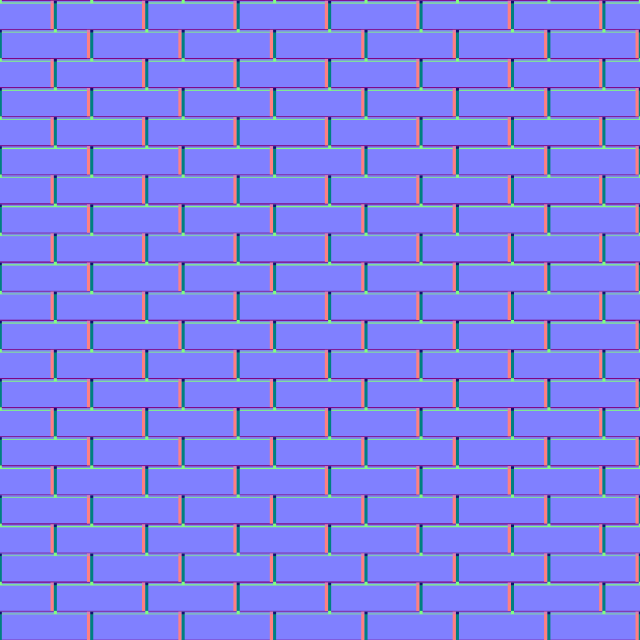
Give the GLSL for this texture map, as a three.js fragment shader.

```glsl
varying vec2 vUv;

const float COLUMNS = 7.0;
const float ROWS = 22.0;

const vec3 FLAT = vec3(0.5, 0.5, 1.0);
const vec3 FACING_RIGHT = vec3(1.0, 0.5, 0.5);
const vec3 FACING_LEFT = vec3(0.0, 0.5, 0.5);
const vec3 FACING_UP = vec3(0.5, 1.0, 0.5);
const vec3 FACING_DOWN = vec3(0.5, 0.0, 0.5);

// Share of a filter footprint centred on x that lies between lo and hi
float band(float x, float lo, float hi, float footprint) {
  float covered = min(x + 0.5 * footprint, hi) - max(x - 0.5 * footprint, lo);
  return clamp(covered / footprint, 0.0, 1.0);
}

// Bed lines alternate thick and thin, with the alternation drifting over the wall
float bedLineWidth(float row) {
  float parity = 1.0 - 2.0 * mod(row, 2.0);
  float drift = cos(6.2831853 * (row - 8.0) / ROWS);
  return 0.032 - 0.01 * parity * drift;
}

void main() {
  // Rows count downward from the top edge
  vec2 wall = vec2(vUv.x * COLUMNS, (1.0 - vUv.y) * ROWS);
  vec2 footprint = max(fwidth(wall), vec2(0.0001));
  float nearestRow = floor(wall.y + 0.3);
  float bed = wall.y - nearestRow;

  // Bed joint: lower bevel, shallow groove, upper bevel
  float halfWidth = 0.5 * bedLineWidth(nearestRow);
  vec3 color = FLAT;
  color = mix(color, vec3(0.5, 0.52, 0.92), band(bed, 0.01, 0.105, footprint.y));
  color = mix(color, FACING_DOWN, band(bed, 0.01 - halfWidth, 0.01 + halfWidth, footprint.y));
  color = mix(color, FACING_UP, band(bed, 0.105 - halfWidth, 0.105 + halfWidth, footprint.y));

  // Upright joints of this row and of the row above
  for (int i = 0; i < 2; i++) {
    float row = nearestRow - float(i);
    float depth = wall.y - row;
    float phase = mix(0.589, 0.987, mod(row, 2.0));
    float side = fract(wall.x - phase + 0.5) - 0.5;

    float rightBevel = band(side, -0.036, 0.0, footprint.x);
    float leftBevel = band(side, 0.0, 0.033, footprint.x);
    float height = band(depth, 0.025, 1.0, footprint.y);
    float top = band(depth, 0.025, 0.115, footprint.y);
    float foot = band(depth, 1.0, 1.11, footprint.y);

    vec3 rightColor = mix(FACING_RIGHT, vec3(0.85, 0.5, 0.72), top);
    vec3 leftColor = mix(FACING_LEFT, vec3(0.08, 0.06, 0.45), top);
    color = mix(color, rightColor, rightBevel * height);
    color = mix(color, leftColor, leftBevel * height);
    color = mix(color, FACING_UP, leftBevel * foot);
  }

  gl_FragColor = vec4(color, 1.0);
}
```
